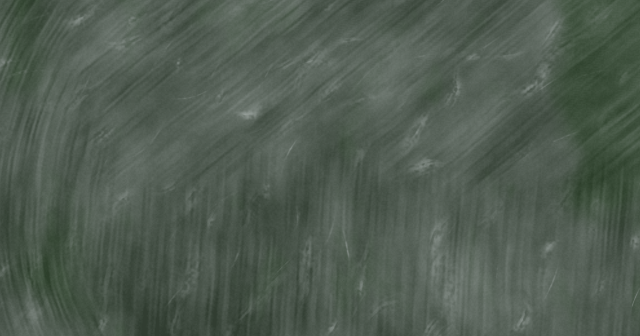
A WebGL 2 fragment shader for this texture:

```glsl
#version 300 es
precision highp float;
// Draws a wiped green chalkboard with smeared dust, brush streaks and chalk dabs.

uniform vec2 u_resolution;
out vec4 fragColor;

const vec3 BOARD_DARK = vec3(0.16, 0.21, 0.16);
const vec3 BOARD_PALE = vec3(0.56, 0.595, 0.575);
const vec3 GREEN_TINT = vec3(-0.018, 0.008, -0.026);
const float BASE_TONE = 0.365;        // position between dark and pale
const float CLOUD_AMOUNT = 0.27;      // broad uneven dust
const float SMEAR_AMOUNT = 0.40;      // directional wiping
const float STREAK_AMOUNT = 0.25;     // fine brush lines
const float GRAIN_AMOUNT = 0.11;
const float DIAGONAL = 0.68;          // wiping angle of the upper part
const float UPRIGHT = 1.50;           // wiping angle of the lower part

float hash(vec2 p) {
    return fract(sin(dot(p, vec2(127.1, 311.7))) * 43758.5);
}

float noise(vec2 p) {
    vec2 i = floor(p), f = fract(p);
    f = f * f * (3.0 - 2.0 * f);
    return mix(mix(hash(i), hash(i + vec2(1, 0)), f.x),
               mix(hash(i + vec2(0, 1)), hash(i + vec2(1, 1)), f.x), f.y);
}

float fbm(vec2 p) {
    float sum = 0.0, amplitude = 0.533;
    for (int i = 0; i < 4; i++) {
        sum += amplitude * noise(p);
        p = p * 2.03 + 19.7;
        amplitude *= 0.5;
    }
    return sum;
}

// Coordinates along (x) and across (y) a direction
vec2 turn(vec2 p, float angle) {
    float c = cos(angle), s = sin(angle);
    return vec2(c * p.x + s * p.y, c * p.y - s * p.x);
}

float spot(vec2 p, vec2 centre, vec2 radius) {
    vec2 d = (p - centre) / radius;
    return exp(-dot(d, d));
}

// Fine parallel lines at two widths, fading in and out
float streaks(vec2 q) {
    float lines = 0.65 * noise(q * vec2(7.0, 125.0)) + 0.35 * noise(q * vec2(4.0, 60.0) + 7.0) - 0.5;
    return lines * (0.4 + 1.2 * noise(q * vec2(4.0, 9.0) + 3.0));
}

// Scattered, slightly bent strokes; size = half length and half width in cells
float strokes(vec2 p, float cells, vec2 size, float share, float seed) {
    vec2 g = p * cells, home = floor(g);
    float sum = 0.0;
    for (int y = -1; y <= 1; y++)
    for (int x = -1; x <= 1; x++) {
        vec2 id = home + vec2(x, y), key = id + seed;
        if (hash(key + 3.3) > share) continue;
        vec2 centre = id + vec2(hash(key), hash(key + 11.9));
        float lean = mix(1.25, DIAGONAL, smoothstep(0.25, 0.6, centre.y / cells));
        vec2 q = turn(g - centre, lean + 1.1 * (hash(key + 5.7) - 0.5));
        q.y += (hash(key + 8.1) - 0.5) * 0.9 * q.x * q.x;
        vec2 d = q / (size * (0.45 + 0.55 * hash(key + 2.4)));
        float body = exp(-dot(d, d));
        float lines = noise(q / cells * vec2(22.0, 140.0) + key * 9.0);
        float dust = 0.45 * lines + 0.3 * noise(g / cells * 120.0) + 0.25 * noise(g / cells * 38.0 + 5.0);
        sum += body * smoothstep(0.28, 0.72, dust) * (0.3 + 0.7 * hash(key + 6.2));
    }
    return sum;
}

void main() {
    vec2 uv = gl_FragCoord.xy / u_resolution;
    vec2 p = gl_FragCoord.xy / u_resolution.y;
    vec2 warp = vec2(fbm(p * 4.0), fbm(p * 4.0 + 31.0)) - 0.5;
    vec2 bent = p + 0.07 * warp;
    vec2 place = uv + vec2(0.12, 0.45) * warp;

    // Wiping directions: diagonal above, upright below, arcs on the left
    float upper = smoothstep(0.38, 0.66, place.y);
    float left = smoothstep(0.20, 0.06, place.x);
    vec2 fromHub = p + 0.03 * warp - vec2(1.05, 0.35);
    vec2 arc = vec2(atan(fromHub.y, -fromHub.x), length(fromHub));
    vec2 slant = turn(bent, DIAGONAL), upright = turn(bent, UPRIGHT);
    float smear = mix(fbm(upright * vec2(5.0, 11.0)), fbm(slant * vec2(6.0, 12.0)), upper);
    smear = mix(smear, fbm(arc * vec2(5.0, 16.0)), left) - 0.5;
    vec2 straight = p + 0.02 * warp;
    float lines = mix(streaks(turn(straight, UPRIGHT)), streaks(turn(straight, DIAGONAL)), upper);
    lines = mix(lines, streaks(arc) * 1.4, left);

    // Bare board and dusty areas
    float strip = smoothstep(0.855, 0.895, place.x) * smoothstep(0.22, 0.42, place.y);
    float bare = strip + 0.9 * spot(place, vec2(0.08, 0.20), vec2(0.08, 0.13))
               + 0.6 * spot(place, vec2(0.03, 0.92), vec2(0.06, 0.16));
    float shade = spot(place, vec2(0.31, 0.03), vec2(0.17, 0.15));
    float dusty = 0.10 * spot(place, vec2(0.48, 0.90), vec2(0.42, 0.28))
                + 0.18 * spot(place, vec2(0.76, 0.20), vec2(0.16, 0.28));

    float tone = BASE_TONE + dusty - 0.16 * bare - 0.20 * shade;
    tone += CLOUD_AMOUNT * (fbm(p * 6.0 + 50.0) - 0.5);
    tone += SMEAR_AMOUNT * smear + STREAK_AMOUNT * lines;
    float grain = 0.6 * noise(p * 260.0) + 0.4 * noise(p * 130.0 + 9.0) - 0.5;
    tone += GRAIN_AMOUNT * grain;

    // Chalk: soft smudges, compact dabs, thin scratches
    float chalk = 0.26 * strokes(bent, 5.0, vec2(0.50, 0.17), 0.75, 13.0)
                + 0.46 * strokes(bent, 9.0, vec2(0.50, 0.18), 0.38, 47.0)
                + 0.42 * strokes(p, 7.0, vec2(0.42, 0.026), 0.38, 83.0);
    tone += chalk * (1.0 - 0.5 * clamp(bare + shade, 0.0, 1.0));

    float patches = smoothstep(0.60, 0.78, fbm(upright * vec2(5.0, 9.0) + 90.0));
    float green = clamp(bare + 0.5 * patches, 0.0, 1.0);
    vec3 color = mix(BOARD_DARK, BOARD_PALE, clamp(tone, 0.08, 1.1));
    color += GREEN_TINT * green * (1.0 - smoothstep(0.3, 0.8, tone));
    fragColor = vec4(color, 1.0);
}
```
